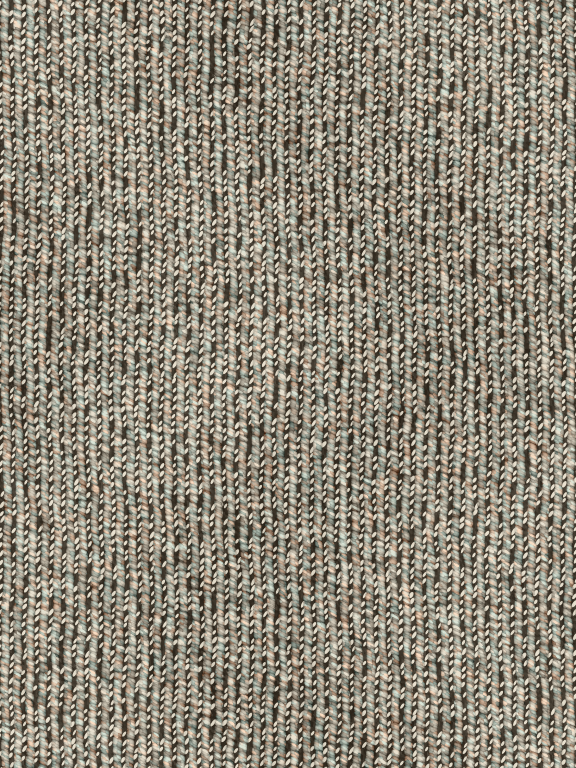
This texture is drawn by a Shadertoy shader. Its source:

```glsl
// Ribbed loop-pile carpet: heathered vertical cords with pale stitches in dark gaps.

float hash(vec2 p) {
    return fract(sin(dot(p, vec2(127.1, 311.7))) * 4375.85);
}

// Cellular noise: distance to the nearest point and that cell's random value
vec2 cells(vec2 p) {
    vec2 base = floor(p), best = vec2(9.0, 0.0);
    for (int j = -1; j <= 1; j++)
    for (int i = -1; i <= 1; i++) {
        vec2 id = base + vec2(i, j);
        vec2 seed = id + 0.2 + 0.6 * vec2(hash(id), hash(id + 37.0));
        float d = length(p - seed);
        if (d < best.x) best = vec2(d, hash(id + 71.0));
    }
    return best;
}

// Pale slanted stitches lying in the gap nearest to p
float stitches(vec2 p) {
    float gap = floor(p.x + 0.5);
    float x = p.x - gap;
    float y = p.y * 1.5 + hash(vec2(gap, 5.0)) * 9.0;
    float light = 0.0;
    for (int k = -1; k <= 1; k++) {
        vec2 id = vec2(gap, floor(y) + float(k));
        float r = hash(id + 13.0);
        vec2 d = vec2(x - 0.22 * (r - 0.5), y - id.y - 0.3 - 0.4 * hash(id + 29.0));
        d.y -= d.x * (0.7 + r);
        float size = 0.75 + 0.4 * hash(id + 43.0);
        float bead = 1.0 - smoothstep(0.6, 1.15, length(d / (vec2(0.2, 0.32) * size)));
        light = max(light, bead * step(0.14, r) * (0.72 + 0.28 * hash(id + 53.0)));
    }
    return light;
}

vec3 carpet(vec2 p) {
    // Gentle drift of the cords
    p.x += 0.12 * sin(p.y * 0.23 + p.x * 0.11) + 0.05 * sin(p.y * 1.1 + p.x * 0.7);
    float cord = floor(p.x);
    float x = fract(p.x) - 0.5;

    // Uneven loops stacked along each cord
    float y = p.y * 1.5 + hash(vec2(cord, 3.0)) * 8.0 + 0.35 * x;
    y += 0.2 * sin(p.y * 2.1 + cord * 4.0) + 0.7 * x * x;
    vec2 loopId = vec2(cord, floor(y));
    float bulge = sqrt(abs(sin(3.14159 * y)));
    float halfWidth = 0.29 + 0.07 * bulge + 0.06 * (hash(loopId) - 0.5);
    float across = (x - 0.07 * (hash(loopId + 17.0) - 0.5)) / halfWidth;
    float roundness = sqrt(max(0.0, 1.0 - across * across));

    // Yarn fibres wrapping across the loops
    vec2 fibre = cells(vec2(p.x * 2.2, p.y * 4.6 + x * 2.4));
    float tone = 0.08 + 0.8 * roundness * (0.5 + 0.5 * bulge);
    tone += 0.42 * (fibre.y - 0.5) + 0.18 * (hash(loopId + 7.0) - 0.5);
    tone -= 0.25 * smoothstep(0.3, 0.8, fibre.x);

    // Dark backing, cords, then stitches
    float backing = 0.02 + 0.14 * fibre.y;
    float cover = 1.0 - smoothstep(0.88, 1.08, abs(across));
    tone = mix(backing, tone, cover);
    float stitch = stitches(p);
    tone = mix(tone, 0.72 + 0.28 * stitch, smoothstep(0.1, 0.6, stitch) * (1.0 - 0.45 * cover));

    // Broad patches of wear
    tone += 0.03 * sin(p.x * 0.17 + 1.5 * sin(p.y * 0.13)) + 0.025 * sin(p.y * 0.31 + cord * 1.7);
    vec3 color = mix(vec3(0.17, 0.14, 0.10), vec3(0.91, 0.88, 0.81), clamp(tone, 0.0, 1.0));

    // Teal and rust flecks in the heathered yarn
    float fleck = hash(vec2(fibre.y * 91.0, cord));
    vec3 tint = vec3(-0.06, 0.015, 0.03) * smoothstep(0.55, 0.9, fleck)
              + vec3(0.07, -0.015, -0.05) * smoothstep(0.3, 0.05, fleck);
    return color + tint * cover * (1.0 - stitch);
}

void mainImage(out vec4 fragColor, in vec2 fragCoord) {
    // 46 cords across, averaged over four samples per pixel
    vec3 sum = vec3(0.0);
    for (int i = 0; i < 4; i++) {
        vec2 offset = vec2(i % 2, i / 2) * 0.5 - 0.25;
        sum += carpet((fragCoord + offset) / iResolution.x * 46.0);
    }
    fragColor = vec4(sum / 4.0, 1.0);
}
```
